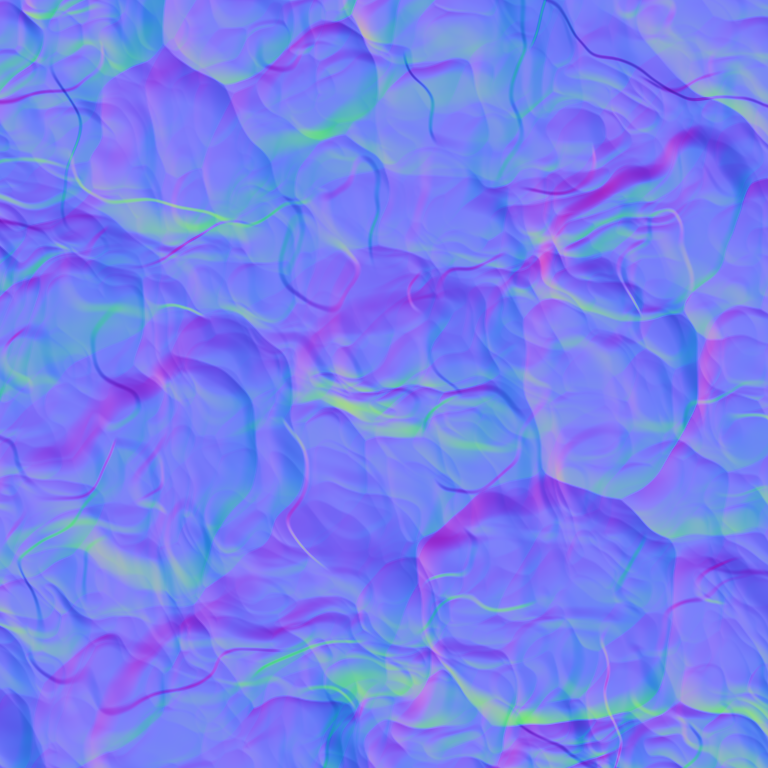
A Shadertoy shader for this texture map:

```glsl
#define BIG_SCALE 4.3
#define MID_SCALE 8.5
#define SMALL_SCALE 16.0
#define RIM_DROP 0.092
#define DOME_DROP 0.05
#define WARP 0.115
#define LEDGE_HEIGHT 0.0027
#define LEDGE_WIDTH 0.0055
#define WRINKLE 0.0036
#define SAMPLE_STEP 0.0019
#define STRENGTH 0.95
#define TILT vec2(-0.06, 0.0)

vec2 hash2(vec2 p) {
    vec2 q = vec2(dot(p, vec2(127.1, 311.7)), dot(p, vec2(269.5, 183.3)));
    return fract(sin(q) * 43758.5453);
}

float noise(vec2 p) {
    vec2 i = floor(p), f = fract(p);
    vec2 u = f * f * f * (f * (f * 6.0 - 15.0) + 10.0);
    float low = mix(hash2(i).x, hash2(i + vec2(1, 0)).x, u.x);
    float high = mix(hash2(i + vec2(0, 1)).x, hash2(i + vec2(1, 1)).x, u.x);
    return mix(low, high, u.y);
}

mat2 turn(float a) {
    return mat2(cos(a), -sin(a), sin(a), cos(a));
}

float fbm(vec2 p) {
    float sum = 0.0, amp = 0.55;
    for (int i = 0; i < 3; i++) {
        sum += amp * noise(p);
        p = mat2(1.6, 1.2, -1.2, 1.6) * p + 7.3;
        amp *= 0.42;
    }
    return sum;
}

// Scattered flat-topped domes that overlap and stand on level ground
float boulders(vec2 p, float scale, float angle) {
    p = turn(angle) * p * scale + scale;
    vec2 cell = floor(p);
    float top = -0.08;
    for (int y = -1; y <= 1; y++)
    for (int x = -1; x <= 1; x++) {
        vec2 id = cell + vec2(x, y);
        vec2 rnd = hash2(id + 31.7);
        vec2 o = p - id - 0.03 - 0.94 * hash2(id);
        o = turn(6.2832 * rnd.x) * o * vec2(0.9, 1.15);
        float radius = mix(0.4, 0.8, rnd.y);
        vec2 c = pow(abs(o) / radius, vec2(2.3));
        float d = pow(c.x + c.y + 1e-6, 1.0 / 2.3);
        float inner = mix(0.45, 0.8, fract(rnd.x * 7.0));
        float drop = DOME_DROP * d * d + RIM_DROP * smoothstep(inner, 1.06, d);
        top = max(top, 0.045 * fract(rnd.y * 5.0) - radius * drop);
    }
    return top / scale;
}

// Thin broken steps that follow the contours of smooth noise
float ledges(vec2 p, float freq, float seed) {
    float level = fbm(p * freq + seed) - 0.44;
    float mask = smoothstep(0.5, 0.68, noise(p * 8.0 + seed * 2.0));
    float width = LEDGE_WIDTH * freq / 3.0;
    return LEDGE_HEIGHT * mask * smoothstep(-width, width, level);
}

float height(vec2 p) {
    vec2 bend = vec2(fbm(p * 6.0 + 3.1), fbm(p * 6.0 + 19.4)) - 0.44;
    vec2 q = p + WARP * bend;
    float rough = smoothstep(0.3, 0.7, noise(p * 4.0 + 41.0));

    float h = boulders(q, BIG_SCALE, 0.5);
    h += mix(0.5, 0.9, rough) * boulders(q + 0.5 * WARP * bend.yx + 2.3, MID_SCALE, 1.1);
    h += mix(0.25, 0.6, rough) * boulders(q + 5.9, SMALL_SCALE, 0.2);

    // Soft swells and creased wrinkles in two directions
    h += 0.012 * fbm(p * 6.0 + 11.0);
    vec2 w = turn(0.7) * q;
    float crease = abs(2.0 * noise(w * vec2(10.0, 19.0) + 5.0 * bend + 8.0) - 1.0)
                 + abs(2.0 * noise(w * vec2(21.0, 9.0) + 5.0 * bend + 27.0) - 1.0);
    h += WRINKLE * mix(0.35, 1.0, rough) * crease;

    h += ledges(q, 3.0, 5.0) - ledges(q, 4.0, 23.0);
    return h + ledges(p, 5.0, 61.0) - ledges(p, 6.0, 87.0);
}

void mainImage(out vec4 fragColor, in vec2 fragCoord) {
    vec2 p = fragCoord / iResolution.y;
    vec2 e = vec2(SAMPLE_STEP, 0.0);
    vec2 slope = vec2(height(p + e.xy) - height(p - e.xy),
                      height(p + e.yx) - height(p - e.yx)) / (2.0 * SAMPLE_STEP);
    slope.x *= slope.x > 0.0 ? 0.65 : 0.9;

    // Encode the direction; blue fades on faces that lean upward
    vec3 n = normalize(vec3(STRENGTH * slope + TILT, 1.0));
    vec3 color = 0.5 + 0.5 * n;
    color.b -= 0.015 + 0.38 * max(n.y, 0.0) + 0.06 * max(-n.y, 0.0);
    fragColor = vec4(clamp(color, 0.0, 1.0), 1.0);
}
```
